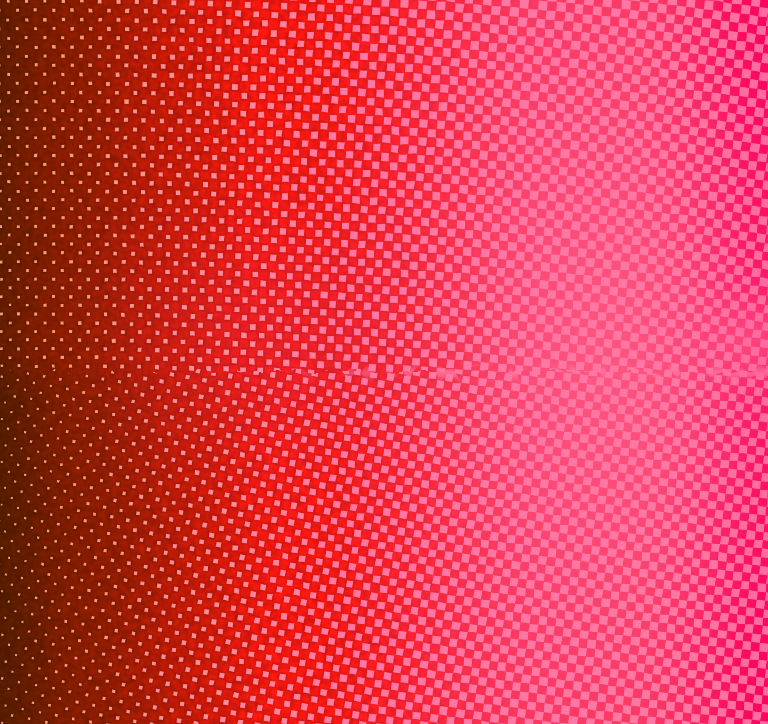
Write a Shadertoy shader that draws this background.

```glsl
// Halftone of small pink squares over a brown-to-red-to-pink gradient, split by a seam.

vec2 hashGradient(vec2 cell) {
    float a = 6.2832 * fract(sin(dot(cell, vec2(127.1, 311.7))) * 43758.5);
    return vec2(cos(a), sin(a));
}

float gradientNoise(vec2 p) {
    vec2 i = floor(p), f = fract(p);
    vec2 u = f * f * f * (f * (f * 6.0 - 15.0) + 10.0);
    float low = mix(dot(hashGradient(i), f),
                    dot(hashGradient(i + vec2(1, 0)), f - vec2(1, 0)), u.x);
    float high = mix(dot(hashGradient(i + vec2(0, 1)), f - vec2(0, 1)),
                     dot(hashGradient(i + vec2(1, 1)), f - vec2(1, 1)), u.x);
    return mix(low, high, u.y);
}

// Distance to the nearest square centre of a checkerboard; the bend turns it further with x.
float checkerDistance(vec2 p, vec2 anchor, float tilt, float bend, float cell) {
    float c = cos(tilt), s = sin(tilt);
    vec2 z = p - anchor;
    z += bend * vec2(-z.x * z.y, 0.5 * (z.x * z.x - z.y * z.y));
    vec2 q = mat2(c, s, -s, c) * z / cell;
    vec2 a = abs(mod(q + 1.0, 2.0) - 1.0);
    vec2 b = 1.0 - a;
    return min(max(a.x, a.y), max(b.x, b.y));
}

// Ground colour from left to right.
vec3 ground(float x) {
    vec3 col = mix(vec3(0.33, 0.11, 0.0), vec3(0.54, 0.11, 0.0), smoothstep(-0.05, 0.10, x));
    col = mix(col, vec3(0.76, 0.10, 0.02), smoothstep(0.08, 0.23, x));
    col = mix(col, vec3(0.96, 0.09, 0.06), smoothstep(0.19, 0.36, x));
    col = mix(col, vec3(0.99, 0.13, 0.20), smoothstep(0.40, 0.58, x));
    col = mix(col, vec3(0.98, 0.21, 0.38), smoothstep(0.52, 0.72, x));
    return mix(col, vec3(0.98, 0.01, 0.36), smoothstep(0.82, 1.0, x));
}

void mainImage(out vec4 fragColor, in vec2 fragCoord) {
    vec2 uv = fragCoord / iResolution.xy;
    vec2 p = fragCoord / iResolution.y;

    // Ragged seam between the two screens
    float seamY = 0.487 + 0.012 * gradientNoise(vec2(p.x * 45.0, 3.0));
    float upper = smoothstep(-0.002, 0.002, p.y - seamY);

    // Ground, darker at lower left, with a faint grain
    float shift = -0.03 * (1.0 - smoothstep(0.44, 0.52, uv.y)) * (1.0 - smoothstep(0.2, 0.6, uv.x));
    float grain = gradientNoise(p * 130.0) + 0.6 * gradientNoise(p * 60.0);
    vec3 col = ground(uv.x + shift + 0.012 * gradientNoise(p * 6.0));
    col *= 1.0 + 0.16 * grain * (1.0 - smoothstep(0.4, 0.8, uv.x));

    // Crimson haze at mid height and pink glow on the right
    vec2 haze = (uv - vec2(0.40, 0.53)) / vec2(0.20, 0.16);
    col = mix(col, vec3(0.91, 0.15, 0.23), 0.5 * exp(-dot(haze, haze)));
    vec2 glow = (uv - vec2(0.79, 0.51)) / vec2(0.19, 0.36);
    col = mix(col, vec3(1.0, 0.36, 0.54), 0.75 * exp(-dot(glow, glow)));
    vec2 flare = (uv - vec2(0.98, 0.53)) / vec2(0.08, 0.06);
    col = mix(col, vec3(1.0, 0.32, 0.52), 0.7 * exp(-dot(flare, flare)));

    // Two bent, slightly uneven screens whose squares grow until they touch
    float halfSize = mix(0.13, 0.49, smoothstep(-0.10, 0.74, uv.x));
    halfSize -= 0.03 * (1.0 - upper) * (1.0 - smoothstep(0.0, 0.5, uv.x));
    halfSize += 0.035 * gradientNoise(p * 70.0 + 5.0);
    vec2 wobble = 0.0016 * vec2(gradientNoise(p * 48.0), gradientNoise(p * 48.0 + 31.0));
    float top = checkerDistance(p + wobble, vec2(0.4007, 0.6187), 0.045, 0.13, 0.0121);
    float bottom = checkerDistance(p + wobble, vec2(0.3767, 0.482), 0.165, -0.08, 0.0115);
    float d = upper > 0.5 ? top : bottom;
    float soft = max(0.55 / (iResolution.y * 0.012), 0.07);
    float squares = 1.0 - smoothstep(halfSize - soft, halfSize + soft, d);

    // Dark rim around the squares
    float rim = exp(-pow((d - halfSize - 0.12) / 0.1, 2.0));
    col *= 1.0 - 0.10 * rim * (1.0 - smoothstep(0.25, 0.75, uv.x));

    // Smeared squares along the seam
    float smear = smoothstep(0.08, 0.25, gradientNoise(p * vec2(50.0, 65.0)));
    smear *= exp(-pow((p.y - 0.485) / 0.009, 2.0)) * smoothstep(0.3, 0.6, uv.x);
    squares = max(squares, 0.8 * smear);

    // Peach to pink ink
    vec3 ink = mix(vec3(0.97, 0.64, 0.42), vec3(0.98, 0.56, 0.60), smoothstep(0.0, 0.25, uv.x));
    ink = mix(ink, vec3(1.0, 0.47, 0.64), smoothstep(0.24, 0.48, uv.x));
    ink = mix(ink, vec3(1.0, 0.42, 0.62), smoothstep(0.88, 1.0, uv.x));
    col = mix(col, ink, squares);

    fragColor = vec4(clamp(col, 0.0, 1.0), 1.0);
}
```
